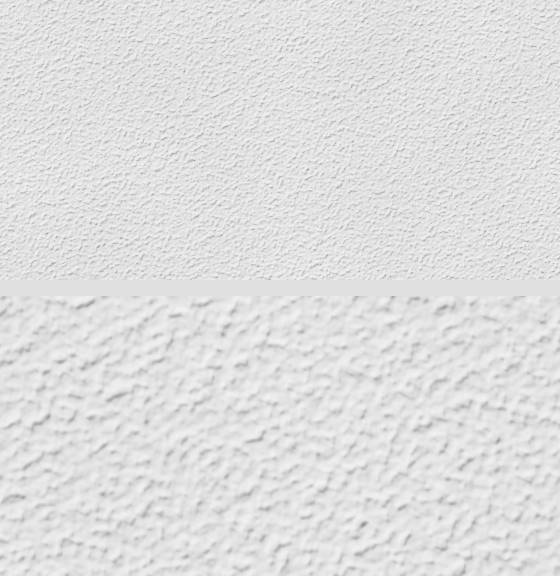
Top: the whole. Bottom: its middle third, enlarged.
This texture is drawn by a WebGL 2 fragment shader. Its source:

```glsl
#version 300 es
precision highp float;

#define GRAIN_FREQ 80.0     // grains per canvas height
#define GRAIN_STRETCH 1.15  // elongation across the light
#define LIGHT_ANGLE 2.05    // radians, towards the upper left
#define FINE_GAIN 0.33      // strength of the small grit
#define BROAD_GAIN 0.65     // strength of the soft undulation
#define BUMP_HEIGHT 0.32    // extra lift of the plaster bumps
#define SLOPE_STEP 0.2      // sampling distance in grain units
#define CONTRAST 0.54
#define PAINT_WHITE 0.959
#define SHADE_DEPTH 0.075
#define PATCH_TONE 0.014    // slow unevenness of the paint
#define DARKEST 0.6

uniform vec2 u_resolution;
out vec4 fragColor;

// Integer hash giving a unit gradient for a lattice point
vec2 latticeGradient(ivec2 cell) {
    uint h = uint(cell.x) * 1597334673u ^ uint(cell.y) * 3812015801u;
    h = (h ^ (h >> 16)) * 2146121005u;
    h = (h ^ (h >> 15)) * 2221713035u;
    h ^= h >> 16;
    float angle = float(h & 65535u) * (6.28319 / 65536.0);
    return vec2(cos(angle), sin(angle));
}

float gradientNoise(vec2 p) {
    ivec2 cell = ivec2(floor(p));
    vec2 f = fract(p);
    vec2 fade = f * f * f * (f * (f * 6.0 - 15.0) + 10.0);
    float a = dot(latticeGradient(cell), f);
    float b = dot(latticeGradient(cell + ivec2(1, 0)), f - vec2(1.0, 0.0));
    float c = dot(latticeGradient(cell + ivec2(0, 1)), f - vec2(0.0, 1.0));
    float d = dot(latticeGradient(cell + ivec2(1, 1)), f - vec2(1.0, 1.0));
    return mix(mix(a, b, fade.x), mix(c, d, fade.x), fade.y);
}

// Plaster relief: undulation, grains and grit, with the peaks lifted into bumps
float plasterHeight(vec2 p) {
    const mat2 turn = mat2(0.8, 0.6, -0.6, 0.8);
    float relief = gradientNoise(p);
    relief += FINE_GAIN * gradientNoise(turn * p * 1.9 + 37.3);
    relief += BROAD_GAIN * gradientNoise(turn * p * 0.43 + 91.7);
    return relief + BUMP_HEIGHT * smoothstep(0.08, 0.42, relief);
}

void main() {
    vec2 uv = gl_FragCoord.xy / u_resolution.y;

    // Grain frame: y points to the light, x runs along the ridges
    vec2 toLight = vec2(cos(LIGHT_ANGLE), sin(LIGHT_ANGLE));
    vec2 alongRidge = vec2(toLight.y, -toLight.x);
    vec2 p = GRAIN_FREQ * vec2(dot(uv, alongRidge) / GRAIN_STRETCH, dot(uv, toLight));

    // Slope facing the light
    vec2 stepToLight = vec2(0.0, SLOPE_STEP);
    float facing = (plasterHeight(p - stepToLight) - plasterHeight(p + stepToLight))
                 / (2.0 * SLOPE_STEP);

    // Soft highlights, deeper shadows, slightly uneven paint
    float tone = PAINT_WHITE - SHADE_DEPTH * exp(-CONTRAST * facing);
    tone += PATCH_TONE * gradientNoise(uv * 3.0 + 5.4);
    fragColor = vec4(vec3(max(tone, DARKEST)), 1.0);
}
```
